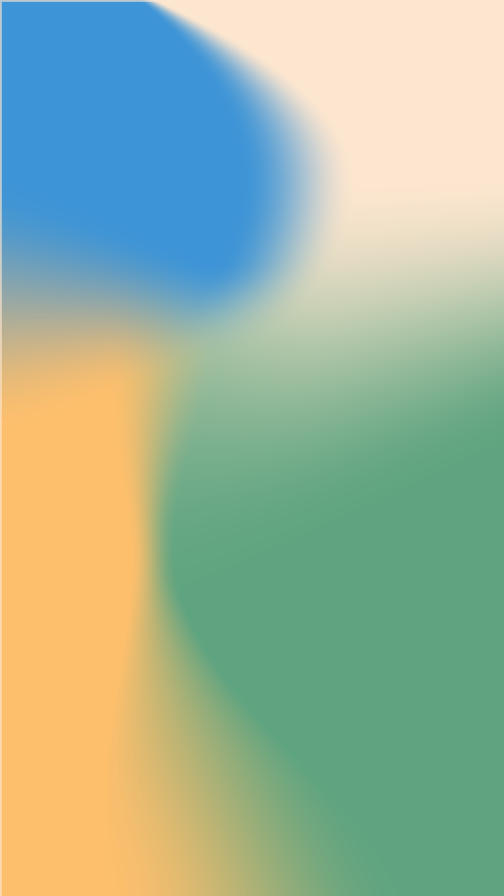
Write a WebGL 1 fragment shader that draws this background.

```glsl
precision highp float;
// A soft four-colour gradient: cream melts down into green, an orange
// bank swells along the lower left, and a blue lobe glows at the upper left.
// Each layer is a ramp whose two limits bend with the position.

#define CREAM  vec3(0.992, 0.902, 0.812)
#define GREEN  vec3(0.373, 0.643, 0.502)
#define ORANGE vec3(0.992, 0.749, 0.424)
#define BLUE   vec3(0.239, 0.580, 0.839)
#define LOBE_DEPTH  0.20    // depth at which the blue lobe is widest
#define WAIST_DEPTH 0.64    // depth at which the orange edge is tightest
#define RIM_WIDTH   0.0035  // pale rim on the left and top, in canvas widths
#define RIM_OPACITY 0.65

uniform vec2 u_resolution;

// Green cover: rises to the right, with a longer, paler haze on the left.
float greenCover(vec2 p) {
  float haze = max(0.70 - p.x, 0.0);
  return smoothstep(0.19 - 1.5 * haze * haze, 0.77 - 0.27 * p.x, p.y);
}

// Orange cover: a narrow waist that widens into a long fade at the foot.
float orangeCover(vec2 p) {
  float fromWaist = p.y - WAIST_DEPTH;
  float inner = 0.20 + 0.06 * exp(-40.0 * fromWaist * fromWaist);
  float outer = 0.35 + 0.50 * smoothstep(0.63, 1.08, p.y)
              + 0.10 * (1.0 - smoothstep(0.36, 0.60, p.y));
  float ramp = clamp((p.x - inner) / (outer - inner), 0.0, 1.0);
  // Below the waist the ramp ends in a crisper crease against the green.
  float crease = smoothstep(0.60, 0.72, p.y) * (1.0 - smoothstep(0.80, 1.0, p.y));
  return 1.0 - mix(smoothstep(0.0, 1.0, ramp), ramp, crease);
}

// Blue cover: a curved right side, crisp at the top, and a soft underside.
float blueCover(vec2 p) {
  float fromCentre = p.y - LOBE_DEPTH;
  float bend = fromCentre * fromCentre;
  float outerBend = fromCentre < 0.0 ? 10.0 : 5.0;
  float side = 1.0 - smoothstep(0.475 - 5.0 * bend, 0.71 - outerBend * bend, p.x);
  float across = clamp(p.x / 0.4, 0.0, 1.0);
  float underside = 1.0 - smoothstep(mix(0.19, 0.29, across),
                                     mix(0.49, 0.41, across), p.y);
  return side * underside;
}

// Thin pale rim along the left and top edges, smoothed over one pixel.
float rimCover(vec2 p) {
  float edge = min(p.x, p.y * u_resolution.y / u_resolution.x);
  float blur = 0.5 / u_resolution.x;
  return 1.0 - smoothstep(RIM_WIDTH - blur, RIM_WIDTH + blur, edge);
}

void main() {
  // x runs to the right, y is the depth below the top edge.
  vec2 p = gl_FragCoord.xy / u_resolution;
  p.y = 1.0 - p.y;

  vec3 colour = mix(CREAM, GREEN, greenCover(p));
  // The orange bank starts only beneath the blue lobe.
  colour = mix(colour, ORANGE, orangeCover(p) * smoothstep(0.15, 0.30, p.y));
  colour = mix(colour, BLUE, blueCover(p));
  colour = mix(colour, CREAM, RIM_OPACITY * rimCover(p));
  gl_FragColor = vec4(colour, 1.0);
}
```
